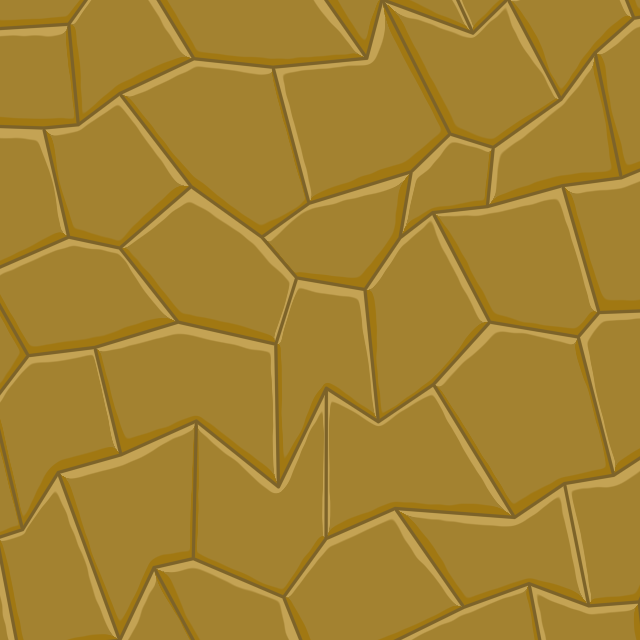
This texture is drawn by a Shadertoy shader. Its source:

```glsl
const vec3 FACE_COLOR  = vec3(0.64, 0.51, 0.19);
const vec3 SHADE_COLOR = vec3(0.63, 0.47, 0.07);
const vec3 LIGHT_COLOR = vec3(0.77, 0.64, 0.33);
const vec3 JOINT_COLOR = vec3(0.49, 0.39, 0.16);
const float STONES_ACROSS = 5.2;
const float LAYOUT_ANGLE  = 0.3;
const vec2  CORNER_JITTER = vec2(0.28, 0.64);
const float SIZE_VARIATION = 0.6;
const float JOINT_HALF_WIDTH = 0.0135;
const float BEVEL_WIDTH = 0.066;
const float BEVEL_WOBBLE = 0.9;
const float LIGHT_SPREAD = 1.3;

vec2 hash22(vec2 p) {
    vec3 q = fract(vec3(p.xyx) * vec3(0.1031, 0.1030, 0.0973));
    q += dot(q, q.yzx + 33.33);
    return fract((q.xx + q.yz) * q.zy);
}

vec2 noise22(vec2 p) {
    vec2 i = floor(p), f = fract(p);
    f = f * f * (3.0 - 2.0 * f);
    return mix(mix(hash22(i), hash22(i + vec2(1, 0)), f.x),
               mix(hash22(i + vec2(0, 1)), hash22(i + vec2(1, 1)), f.x), f.y);
}

// Six shared corners of a stone in a staggered layout, counterclockwise
vec2 stoneCorner(vec2 stone, int i) {
    bool bottom = i < 3;
    vec2 id = vec2(2.0 * stone.x + mod(stone.y, 2.0) + float(bottom ? i : 5 - i),
                   stone.y + (bottom ? 0.0 : 1.0));
    vec2 pos = id * vec2(0.5, 1.0);
    pos += (hash22(id + 71.0) - 0.5) * CORNER_JITTER;
    return pos + (noise22(pos * 0.7 + 19.0) - 0.5) * SIZE_VARIATION;
}

bool insideStone(vec2 p, vec2 stone) {
    bool inside = false;
    vec2 a = stoneCorner(stone, 5);
    for (int i = 0; i < 6; i++) {
        vec2 b = stoneCorner(stone, i);
        if ((a.y > p.y) != (b.y > p.y) &&
            p.x < a.x + (b.x - a.x) * (p.y - a.y) / (b.y - a.y)) inside = !inside;
        a = b;
    }
    return inside;
}

vec2 findStone(vec2 p) {
    float row = floor(p.y);
    vec2 found = vec2(floor(p.x - 0.5 * mod(row, 2.0)), row);
    for (int y = -1; y <= 1; y++) {
        float r = row + float(y);
        float column = floor(p.x - 0.5 * mod(r, 2.0));
        for (int x = -1; x <= 1; x++) {
            vec2 stone = vec2(column + float(x), r);
            if (insideStone(p, stone)) found = stone;
        }
    }
    return found;
}

float segmentDistance(vec2 p, vec2 a, vec2 b) {
    vec2 ab = b - a;
    return length(p - a - ab * clamp(dot(p - a, ab) / dot(ab, ab), 0.0, 1.0));
}

// Closed integral of inverse cubed distance over the angle an edge spans
float edgeInfluence(vec2 a, vec2 b, vec2 t) {
    float h = a.x * t.y - a.y * t.x;
    h = (h < 0.0 ? -1.0 : 1.0) * max(abs(h), 0.004);
    float sa = dot(a, t) / max(length(a), 1e-4);
    float sb = dot(b, t) / max(length(b), 1e-4);
    return (sb - sa - (sb * sb * sb - sa * sa * sa) / 3.0) / (h * h * h);
}

void mainImage(out vec4 fragColor, in vec2 fragCoord) {
    float pixel = STONES_ACROSS / iResolution.y;
    float c = cos(LAYOUT_ANGLE), s = sin(LAYOUT_ANGLE);
    mat2 layout_rotation = mat2(c, -s, s, c);
    vec2 p = layout_rotation * (fragCoord * pixel) + vec2(20.0, 24.0);

    // Each stone leans its own way under the light from above
    vec2 stone = findStone(p);
    float lean = (hash22(stone + 7.0).x - 0.6) * LIGHT_SPREAD;
    vec2 lightDir = layout_rotation * vec2(sin(lean), cos(lean));

    float joint = 10.0, bevel = 0.0;
    vec2 a = stoneCorner(stone, 5);
    for (int i = 0; i < 6; i++) {
        vec2 b = stoneCorner(stone, i);
        vec2 t = normalize(b - a);
        joint = min(joint, segmentDistance(p, a, b));
        bevel += edgeInfluence(a - p, b - p, t) * dot(vec2(t.y, -t.x), lightDir);
        a = b;
    }

    // Rounded bevels with an uneven, hand-cut inner edge
    float depth = pow(4.0 / (3.0 * max(abs(bevel), 1e-3)), 1.0 / 3.0);
    float wobble = noise22(p * 2.7).x - 0.5 + 0.2 * (noise22(p * 11.0).y - 0.5);
    float width = BEVEL_WIDTH * (1.0 + BEVEL_WOBBLE * wobble);
    float band = 1.0 - smoothstep(-pixel, pixel, depth - width);
    vec3 color = mix(FACE_COLOR, bevel > 0.0 ? LIGHT_COLOR : SHADE_COLOR, band);

    // Thin joints between stones
    float line = 1.0 - smoothstep(-0.7 * pixel, 0.7 * pixel, joint - JOINT_HALF_WIDTH);
    fragColor = vec4(mix(color, JOINT_COLOR, line), 1.0);
}
```
